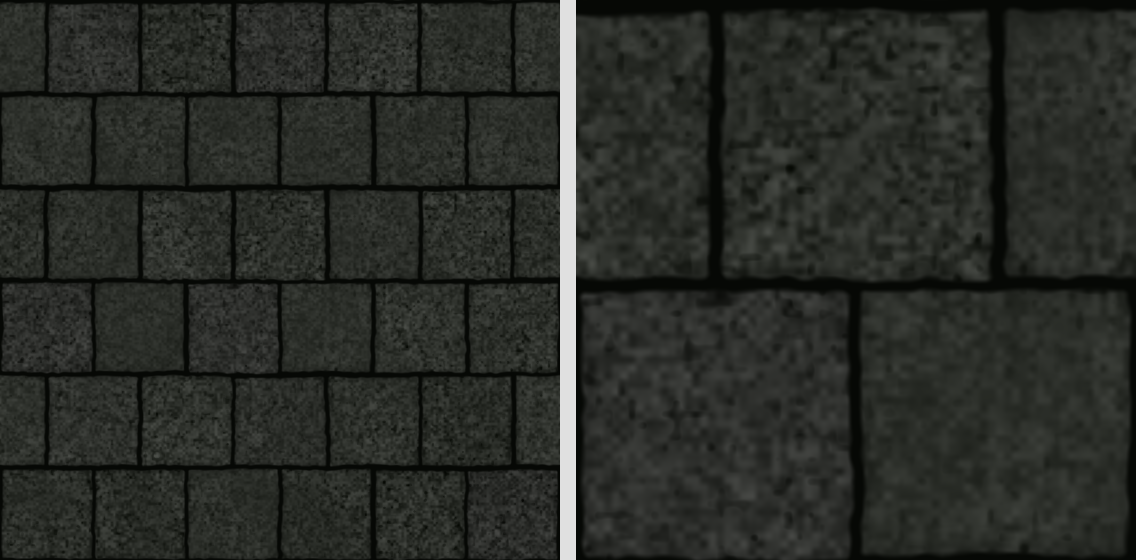
Left: the whole. Right: its middle third, enlarged.
Reproduce this texture procedurally as a WebGL 1 fragment shader.

```glsl
precision highp float;

uniform vec2 u_resolution;

const float TILES = 6.0;
const vec3 JOINT_COLOR = vec3(0.025, 0.033, 0.020);
const vec3 SLATE_COLOR = vec3(0.176, 0.188, 0.167);
const vec3 COOL_TINT = vec3(0.002, -0.004, 0.005);

float hash(vec2 p) {
  vec3 q = fract(vec3(p.xyx) * 0.1031);
  q += dot(q, q.yzx + 33.33);
  return fract((q.x + q.y) * q.z);
}

// Value noise on the unit square that wraps after `period` cells.
float wrapNoise(vec2 uv, float period, float seed) {
  vec2 p = uv * period;
  vec2 cell = floor(p);
  vec2 t = fract(p);
  t = t * t * (3.0 - 2.0 * t);
  vec2 lo = mod(cell, period) + seed;
  vec2 hi = mod(cell + 1.0, period) + seed;
  return mix(mix(hash(lo), hash(vec2(hi.x, lo.y)), t.x),
             mix(hash(vec2(lo.x, hi.y)), hash(hi), t.x), t.y);
}

float roundedBox(vec2 p, vec2 halfSize, float radius) {
  vec2 d = abs(p) - halfSize + radius;
  return length(max(d, 0.0)) + min(max(d.x, d.y), 0.0) - radius;
}

// Small irregularities that roughen the tile edges.
vec2 edgeWobble(vec2 uv) {
  vec2 broad = vec2(wrapNoise(uv, 24.0, 11.0), wrapNoise(uv, 24.0, 47.0)) - 0.5;
  vec2 fine = vec2(wrapNoise(uv, 96.0, 23.0), wrapNoise(uv, 96.0, 71.0)) - 0.5;
  return broad * 0.018 + fine * 0.018;
}

// Signed distance to a slightly irregular tile, in tile units.
float tileDistance(vec2 local, vec2 id) {
  vec2 shift = vec2(hash(id + 3.7), hash(id + 9.1)) - 0.5;
  vec2 trim = vec2(hash(id + 15.3), hash(id + 21.9));
  return roundedBox(local - shift * 0.012, vec2(0.480, 0.478) - trim * 0.008, 0.018);
}

// Mineral surface: cloudy patches, fine grain and dark pits.
vec3 slate(vec2 uv, vec2 id) {
  float roughness = hash(id + 31.0);
  float tone = hash(id + 57.0) - 0.5;
  float cloud = wrapNoise(uv, 18.0, 83.0) - 0.5;
  float grain = 0.60 * wrapNoise(uv, 210.0, 5.0)
              + 0.40 * wrapNoise(uv, 108.0, 29.0) - 0.5;
  float pits = smoothstep(0.66, 0.95, wrapNoise(uv, 150.0, 61.0));
  float patchiness = clamp(roughness + cloud, 0.0, 1.0);
  float light = tone * 0.024 + cloud * 0.028;
  light += grain * mix(0.10, 0.22, patchiness);
  light -= pits * mix(0.015, 0.075, patchiness);
  float cool = smoothstep(0.55, 1.0, hash(id + 77.0));
  return SLATE_COLOR + light + COOL_TINT * cool;
}

void main() {
  vec2 uv = gl_FragCoord.xy / u_resolution;

  // Running bond: every other course moves by half a tile.
  vec2 p = uv * TILES + edgeWobble(uv) + vec2(0.0, 0.012);
  p.x += 0.5 * mod(floor(p.y), 2.0);
  vec2 id = mod(floor(p), TILES);
  vec2 local = fract(p) - 0.5;

  float dist = tileDistance(local, id);
  float blur = max(0.013, TILES / min(u_resolution.x, u_resolution.y));
  float joint = smoothstep(-blur, blur, dist);

  // Faint shading beside the joints.
  float rim = smoothstep(-0.055, 0.0, dist);
  vec3 color = slate(uv, id) * (1.0 - 0.16 * rim);
  color = mix(color, JOINT_COLOR, joint);
  gl_FragColor = vec4(color, 1.0);
}
```
